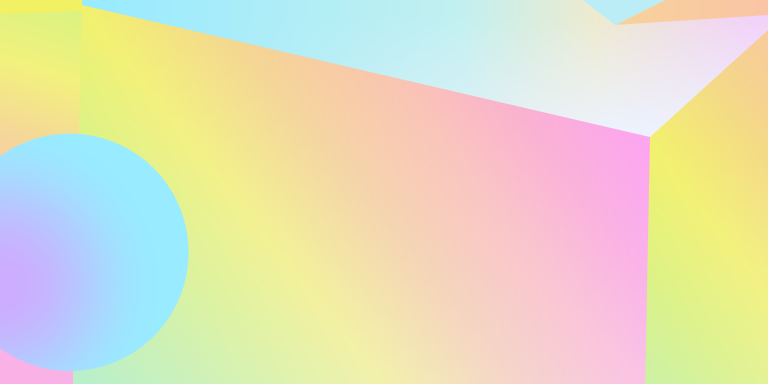
A WebGL 1 fragment shader for this background:

```glsl
precision highp float;
uniform vec2 u_resolution;

// Corners of the panels, in units of canvas height
const vec2 TOP_LEFT = vec2(0.2135, 0.987);
const vec2 BOTTOM_LEFT = vec2(0.190, 0.0);
const vec2 CORNER = vec2(1.6927, 0.6432);
const vec2 CORNER_FOOT = vec2(1.680, 0.0);
const vec2 ROOF_RIGHT = vec2(2.0, 0.9219);
const vec2 NOTCH = vec2(1.6016, 0.9349);
const vec2 NOTCH_LEFT = vec2(1.518, 1.0);
const vec2 NOTCH_TOP = vec2(1.732, 1.0);
const vec2 NOTCH_RIGHT = vec2(2.0, 0.961);
const vec2 STRIP_LEFT = vec2(0.0, 0.9635);
const vec2 STRIP_RIGHT = vec2(0.2135, 0.9714);

// Disc
const vec2 DISC_CENTER = vec2(0.182, 0.343);
const float DISC_RADIUS = 0.309;
const vec2 DISC_GLOW = vec2(0.0, 0.26);

// Wall gradient
const vec2 WALL_AXIS = vec2(0.78, 0.62);
const float WALL_BLUE = 0.25;
const vec2 RIGHT_ORIGIN = vec2(1.706, 0.61);
const vec3 MINT = vec3(0.72, 0.94, 0.55);
const vec3 LIME = vec3(0.87, 0.95, 0.44);
const vec3 YELLOW = vec3(0.95, 0.945, 0.43);
const vec3 ORANGE = vec3(0.96, 0.835, 0.55);
const vec3 SALMON = vec3(0.98, 0.77, 0.65);
const vec3 ROSE = vec3(0.98, 0.70, 0.74);
const vec3 MAGENTA = vec3(0.99, 0.65, 0.85);

// Roof and accent colours
const vec3 CYAN = vec3(0.60, 0.92, 1.0);
const vec3 ICE = vec3(0.76, 0.94, 0.94);
const vec3 CREAM = vec3(0.93, 0.92, 0.81);
const vec3 LILAC = vec3(0.95, 0.82, 0.97);
const vec3 FROST = vec3(0.93, 0.95, 1.0);
const vec3 SKY = vec3(0.73, 0.93, 0.96);
const vec3 PEACH = vec3(0.97, 0.82, 0.61);
const vec3 PINK = vec3(0.98, 0.70, 0.90);
const vec3 LAVENDER = vec3(0.80, 0.68, 1.0);
const vec3 STRIP = vec3(0.95, 0.94, 0.39);

// Linear blend factor from a to b
float ramp(float a, float b, float x) {
  return clamp((x - a) / (b - a), 0.0, 1.0);
}

// Antialiased step across a signed distance
float cover(float d) {
  return clamp(d * u_resolution.y + 0.5, 0.0, 1.0);
}

// Coverage of the half plane to the left of a -> b
float leftOf(vec2 p, vec2 a, vec2 b) {
  vec2 dir = normalize(b - a);
  vec2 q = p - a;
  return cover(dir.x * q.y - dir.y * q.x);
}

// Mint to magenta, with yellow at zero
vec3 spectrum(float t) {
  vec3 c = mix(MINT, LIME, ramp(-0.61, -0.2, t));
  c = mix(c, YELLOW, ramp(-0.2, 0.0, t));
  c = mix(c, ORANGE, ramp(0.0, 0.27, t));
  c = mix(c, SALMON, ramp(0.27, 0.52, t));
  c = mix(c, ROSE, ramp(0.52, 0.71, t));
  return mix(c, MAGENTA, ramp(0.71, 0.91, t));
}

// Diagonal spectrum that grows paler towards the floor
vec3 wallColor(vec2 p, vec2 origin) {
  vec3 c = spectrum(dot(p - origin, WALL_AXIS));
  c.b += WALL_BLUE * max(origin.y - p.y, 0.0);
  return c;
}

vec3 roofColor(vec2 p) {
  vec3 c = mix(CYAN, ICE, ramp(0.25, 1.2, p.x));
  c = mix(c, CREAM, ramp(1.2, 1.55, p.x));
  c = mix(c, LILAC, ramp(1.55, 1.95, p.x));
  float low = ramp(0.96, 0.65, p.y) * ramp(0.6, 1.6, p.x);
  return mix(c, FROST, low);
}

void main() {
  vec2 p = gl_FragCoord.xy / u_resolution.y;

  // Walls
  vec3 color = wallColor(p, TOP_LEFT);
  color = mix(color, wallColor(p, RIGHT_ORIGIN), leftOf(p, CORNER, CORNER_FOOT));

  // Roof with its notch
  float roof = leftOf(p, TOP_LEFT, CORNER) * leftOf(p, CORNER, ROOF_RIGHT);
  color = mix(color, roofColor(p), roof);
  float beyond = leftOf(p, NOTCH, NOTCH_TOP);
  float orange = leftOf(p, NOTCH, NOTCH_RIGHT) * (1.0 - beyond);
  color = mix(color, mix(PEACH, SALMON, ramp(1.62, 2.0, p.x)), orange);
  color = mix(color, SKY, beyond * leftOf(p, NOTCH_LEFT, NOTCH));

  // Left panel, top strip and floor
  float slope = 1.3 * (0.818 - p.y) - 0.4 * (p.x - 0.104);
  vec3 side = spectrum(slope);
  side.b += 0.06;
  side = mix(side, STRIP, leftOf(p, STRIP_LEFT, STRIP_RIGHT));
  side = mix(side, PINK, cover(0.2 - p.y));
  color = mix(color, side, 1.0 - leftOf(p, TOP_LEFT, BOTTOM_LEFT));

  // Disc
  vec3 disc = mix(LAVENDER, CYAN, smoothstep(0.03, 0.42, distance(p, DISC_GLOW)));
  color = mix(color, disc, cover(DISC_RADIUS - distance(p, DISC_CENTER)));

  gl_FragColor = vec4(color, 1.0);
}
```
